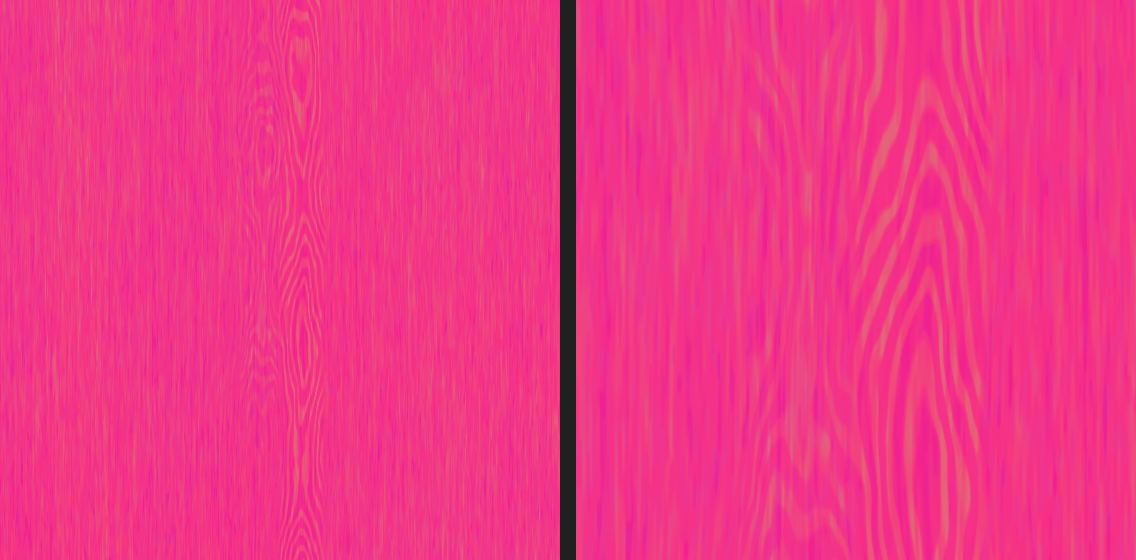
Left: the whole. Right: its middle third, enlarged.
A WebGL 2 fragment shader for this texture:

```glsl
#version 300 es
precision highp float;
// Pink stained wood: fine vertical fibres, faint planks and an arched heart figure.

uniform vec2 u_resolution;
out vec4 fragColor;

// Stain colours, from dark pores to pale late wood
const vec3 MAGENTA  = vec3(0.94, 0.13, 0.56);
const vec3 HOT_PINK = vec3(0.965, 0.19, 0.522);
const vec3 CORAL    = vec3(0.955, 0.25, 0.490);
const vec3 TAN      = vec3(0.90, 0.39, 0.47);
const vec3 COOL_CAST = vec3(-0.03, 0.022, 0.036);

// Fibre cells per canvas: across, along
const vec2 FINE_FIBRE  = vec2(470.0, 34.0);
const vec2 MID_FIBRE   = vec2(250.0, 9.0);
const vec2 BROAD_FIBRE = vec2(70.0, 2.0);
const vec2 PORES       = vec2(340.0, 42.0);
const vec2 FLECKS      = vec2(400.0, 70.0);

const float PLANKS = 11.0;
const float SEAM_WIDTH = 0.0018;
const float BASE_TONE = 0.475;

// Heart figures: centre, half width
const vec2 HEART = vec2(0.540, 0.037);
const vec2 SIDE_HEART = vec2(0.468, 0.040);

float hash(vec2 p) {
    vec3 q = fract(p.xyx * vec3(0.1031, 0.1030, 0.0973));
    q += dot(q, q.yzx + 33.33);
    return fract((q.x + q.y) * q.z);
}

float noise(vec2 p) {
    vec2 i = floor(p);
    vec2 f = smoothstep(0.0, 1.0, fract(p));
    float low = mix(hash(i), hash(i + vec2(1, 0)), f.x);
    float high = mix(hash(i + vec2(0, 1)), hash(i + vec2(1, 1)), f.x);
    return mix(low, high, f.y);
}

// One strand of fibre, shifted lengthwise by a random amount
float strand(float column, float y) {
    y += 60.0 * hash(vec2(column, 7.0));
    float i = floor(y);
    float f = smoothstep(0.0, 1.0, y - i);
    return mix(hash(vec2(column, i)), hash(vec2(column, i + 1.0)), f);
}

float fibres(vec2 p) {
    float column = floor(p.x);
    float f = smoothstep(0.15, 0.85, fract(p.x));
    return mix(strand(column, p.y), strand(column + 1.0, p.y), f);
}

float figureMask(float x, vec2 figure) {
    return 1.0 - smoothstep(0.80, 1.12, abs(x - figure.x) / figure.y);
}

// Growth rings cut lengthwise: arches that close into long ovals
float rings(vec2 p, vec2 figure, float shift, float wobble) {
    float u = (p.x - figure.x) / figure.y;
    u += 0.35 * (noise(vec2(3.0 + shift, p.y * 9.0)) - 0.5);
    float arch = 3.4 * sqrt(u * u + 0.05);
    float along = 5.0 * p.y + 1.6 * sin(12.8 * (p.y - 0.53 + shift));
    float warp = noise(vec2(u * 2.0 + 9.0, p.y * 11.0 + shift * 40.0)) - 0.5;
    warp += 0.25 * (noise(vec2(u * 6.0, p.y * 40.0)) - 0.5);
    float wave = 0.5 + 0.5 * sin(6.2832 * (arch + along + wobble * warp));
    return smoothstep(0.30, 0.90, wave);
}

void main() {
    vec2 uv = gl_FragCoord.xy / u_resolution;

    // Fibres bend most beside the heart
    float nearHeart = exp(-pow((uv.x - 0.48) / 0.10, 2.0));
    vec2 p = uv;
    p.x += 0.002 * (noise(uv * vec2(14.0, 9.0)) - 0.5);
    p.x += 0.020 * nearHeart * (noise(uv * vec2(12.0, 5.0) + 20.0) - 0.5);

    // Layered streaks
    float fine = fibres(p * FINE_FIBRE) - 0.5;
    float mid = fibres(p * MID_FIBRE + 100.0) - 0.5;
    float broad = fibres(p * BROAD_FIBRE + 300.0) - 0.5;
    float streaks = 0.46 * fine + 0.38 * mid + 0.13 * broad;
    float pores = smoothstep(0.70, 0.90, fibres(p * PORES + 500.0));

    // Heart figures
    float heart = figureMask(p.x, HEART);
    float side = figureMask(p.x, SIDE_HEART) * (1.0 - heart);
    side *= smoothstep(0.28, 0.60, uv.y + 0.3 * noise(uv * vec2(30.0, 6.0)));
    float figure = heart * (rings(uv, HEART, 0.0, 1.2) - 0.40) * 0.56;
    figure += side * (rings(uv, SIDE_HEART, 0.17, 1.8) - 0.42) * 0.34;

    // Planks with faint seams
    float plank = uv.x * PLANKS;
    float plankTone = hash(vec2(floor(plank), 41.0)) - 0.5;
    float seamDistance = abs(fract(plank + 0.5) - 0.5) / PLANKS;
    float seam = 1.0 - smoothstep(0.0, SEAM_WIDTH, seamDistance);
    seam *= (1.0 - heart) * (0.35 + 0.65 * noise(vec2(floor(plank + 0.5) * 5.0, uv.y * 5.0)));

    float tone = BASE_TONE + streaks * (1.0 - 0.40 * heart - 0.20 * side);
    tone += figure + 0.06 * plankTone + 0.08 * (noise(uv * vec2(6.0, 3.0)) - 0.5);
    tone -= 0.20 * pores * (1.0 - 0.6 * heart) + 0.28 * seam;

    vec3 color = mix(MAGENTA, HOT_PINK, smoothstep(0.02, 0.34, tone));
    color = mix(color, CORAL, smoothstep(0.38, 0.64, tone));
    color = mix(color, TAN, smoothstep(0.62, 1.0, tone));

    // Cool, muted patches and flecks
    float patches = smoothstep(0.30, 0.75, noise(uv * vec2(7.0, 2.5) + 11.0));
    float flecks = smoothstep(0.40, 0.80, fibres(p * FLECKS + 900.0));
    color += COOL_CAST * (0.25 * patches + 0.75 * flecks) * (1.0 - 0.6 * heart);

    fragColor = vec4(color, 1.0);
}
```
